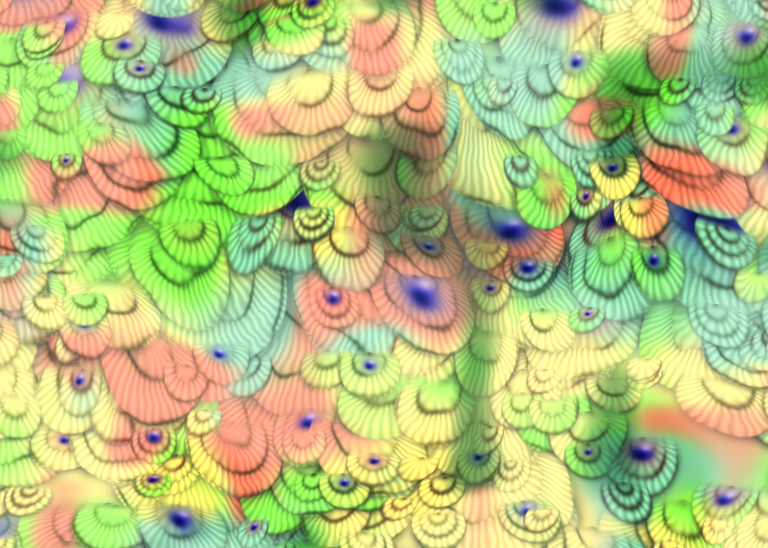
This pattern is drawn by a Shadertoy shader. Its source:

```glsl
// Drooping, overlapping lobes in pastel colours, like soft folds of cloth.
// Jittered grids of drop-shaped fields are painted row by row, upper over lower;
// each fades in at its top and holds sagging ridges, fine hatching, maybe a core.

#define LARGE_SIZE 0.165   // lobe sizes, in canvas heights
#define MEDIUM_SIZE 0.098
#define SMALL_SIZE 0.055
#define LINE_WIDTH 0.0034  // ridge line softness
#define HATCH_STEP 0.0115  // spacing of the radial strokes
#define HATCH_DEPTH 0.075
#define DROOP 0.56         // how far the rings sag below their focus
#define WARP 0.06          // bending of the whole field

const vec3 YELLOW = vec3(1.00, 0.95, 0.60);
const vec3 GREEN  = vec3(0.66, 0.98, 0.45);
const vec3 TEAL   = vec3(0.66, 0.87, 0.74);
const vec3 SALMON = vec3(0.99, 0.64, 0.53);
const vec3 SLATE  = vec3(0.22, 0.30, 0.36);
const vec3 BLUE   = vec3(0.25, 0.24, 0.86);
const vec3 PINK   = vec3(0.96, 0.47, 0.50);

// Noise values of one pixel, shared by all lobes
struct Grain { vec3 hue; vec2 bend; float broken; float fine; };

vec4 hash4(vec2 p) {
    vec4 h = fract(p.xyxy * vec4(0.1031, 0.1030, 0.0973, 0.1099));
    h += dot(h, h.wzxy + 33.33);
    return fract((h.xxyz + h.yzzw) * h.zywx);
}

float hash(vec2 p) {
    vec2 h = fract(p * vec2(0.1031, 0.1137));
    h += dot(h, h.yx + 33.33);
    return fract((h.x + h.y) * h.x);
}

float noise(vec2 p) {
    vec2 i = floor(p), f = fract(p);
    f = f * f * (3.0 - 2.0 * f);
    float low = mix(hash(i), hash(i + vec2(1, 0)), f.x);
    float high = mix(hash(i + vec2(0, 1)), hash(i + vec2(1, 1)), f.x);
    return mix(low, high, f.y);
}

// Pastel colour from three independent field values
vec3 pastel(vec3 hue) {
    vec3 s = smoothstep(vec3(0.40, 0.58, 0.62), vec3(0.68, 0.88, 0.94), hue);
    return mix(mix(mix(YELLOW, GREEN, s.x), TEAL, s.y), SALMON, s.z);
}

// Radius of the sagging ring through q: centre (0, -DROOP * t), radius t
float dropRadius(vec2 q) {
    float a = 1.0 - DROOP * DROOP, b = DROOP * q.y;
    return (b + sqrt(b * b + a * dot(q, q))) / a;
}

// Ridges and hatching inside one lobe of radius r
vec3 lobeColor(Grain g, vec2 q, float t, float r, vec4 rnd, float below) {
    float rings = floor(1.6 + rnd.y * 1.5 + r * 9.0);
    float x = max(t + 0.14 * g.bend.x, 0.0) * rings;
    float ring = floor(x), f = fract(x);
    vec3 c = pastel(g.hue + 0.30 * (rnd.xyz - 0.5) + 0.06 * (x - 1.0) * (rnd.yzx - 0.5));
    c *= 0.95 + 0.10 * sin(3.14159 * f);

    float gap = min(f, 1.0 - f) * r / rings / LINE_WIDTH;
    vec3 ink = mix(vec3(0.62, 0.46, 0.46), vec3(0.44, 0.58, 0.50), rnd.z);
    c = mix(c, c * ink, 0.85 * exp(-gap * gap) * below * g.broken);

    float count = floor(6.2832 * (ring + 0.7) / rings * r * 1.25 / HATCH_STEP);
    float stroke = sin(atan(q.x, -q.y) * count + 4.0 * g.fine);
    return c * (1.0 + HATCH_DEPTH * smoothstep(0.15, 0.6, t) * below * stroke);
}

// Blue core below the focus with halo, dark lower rim and a pale glint
vec3 addCore(vec3 c, Grain g, vec2 q, float r, vec4 rnd) {
    float size = r * mix(0.12, 0.20, rnd.y) * (0.75 + 4.0 * r);
    vec2 k = (q + vec2(0.0, 0.4 * r)) / size * vec2(0.85, 1.15) + 0.9 * g.bend;
    float d = dot(k, k);
    vec3 halo = mix(PINK, vec3(0.36, 0.55, 0.74), step(0.6, rnd.z));
    c = mix(c, c * 0.4 + halo * 0.55, 0.85 * exp(-d * 0.13));
    c = mix(c, BLUE, 0.95 * exp(-d * 0.65));
    vec2 rim = k + vec2(0.25, 0.45), glint = k - vec2(0.35, 1.1);
    c = mix(c, vec3(0.06, 0.10, 0.38), 0.8 * exp(-dot(rim, rim) * 1.8));
    return mix(c, vec3(0.94, 0.86, 0.97), 0.65 * exp(-dot(glint, glint) * 2.5));
}

// Paint one grid of lobes over c, lowest row first
vec3 paintLobes(vec3 c, Grain g, vec2 p, float size, float share, float coreShare) {
    vec2 cell = size * vec2(1.15, 0.8);
    for (int n = 0; n < 9; n++) {
        vec2 id = floor(p / cell) + vec2(n % 3 - 1, n / 3);
        vec4 rnd = hash4(id + size * 300.0);
        float crowd = 1.0 + 0.6 * sin(id.x * 0.9 + id.y * 0.3) * sin(id.y * 0.7);
        if (rnd.w > share * crowd) continue;
        vec2 q = p - (id + 0.2 + 0.6 * rnd.xy) * cell;
        q.x += 0.6 * (rnd.z - 0.5) * q.y;
        float r = size * mix(0.55, 1.0, rnd.z);
        float t = dropRadius(q) / r;
        if (t > 1.2) continue;
        float below = smoothstep(0.15, -0.7, q.y / (length(q) + 1e-4));
        float edge = (t - 1.0) * r;
        float shadow = exp(-max(t - 1.0, 0.0) / 0.07) * smoothstep(1.2, 1.02, t);
        c = mix(c, c * 0.4 + SLATE * 0.3, (0.22 + 0.4 * g.broken) * shadow * below);
        if (t > 1.05) continue;
        float cover = smoothstep(0.002, -0.003, edge) * smoothstep(0.15, -0.3, q.y / r);
        c = mix(c, lobeColor(g, q, t, r, rnd, below), cover);
        if (fract(rnd.x * 7.3 + rnd.w * 5.1) < coreShare)
            c = mix(c, addCore(c, g, q, r, rnd),
                    smoothstep(1.05, 0.75, t) * smoothstep(0.16, -0.08, q.y / r));
    }
    return c;
}

void mainImage(out vec4 fragColor, in vec2 fragCoord) {
    vec2 p = fragCoord / iResolution.y + 3.0;
    p += WARP * (vec2(noise(p * 5.0), noise(p * 5.0 + 31.0)) - 0.5);

    Grain g;
    g.hue = vec3(noise(p * 6.0 + 11.0), noise(p * 7.0 + 47.0), noise(p * 9.0 + 83.0));
    g.bend = vec2(noise(p * 24.0), noise(p * 30.0 + 9.0)) - 0.5;
    g.broken = smoothstep(0.1, 0.8, noise(p * 22.0 + 70.0));
    g.fine = noise(p * 50.0);

    vec3 c = pastel(g.hue);
    c = paintLobes(c, g, p, LARGE_SIZE, 0.95, 0.30);
    c = paintLobes(c, g, p, MEDIUM_SIZE, 0.42, 0.16);
    c = paintLobes(c, g, p, SMALL_SIZE, 0.17, 0.32);

    // Patches of richer colour and dark green hollows
    c = mix(c, c * c, 0.8 * smoothstep(0.58, 0.9, noise(p * 4.5 + 5.0)));
    c *= mix(vec3(1), vec3(0.42, 0.62, 0.55), smoothstep(0.66, 1.0, noise(p * 7.0 + 71.0)));
    fragColor = vec4(clamp(c * 1.02, 0.0, 1.0), 1.0);
}
```
